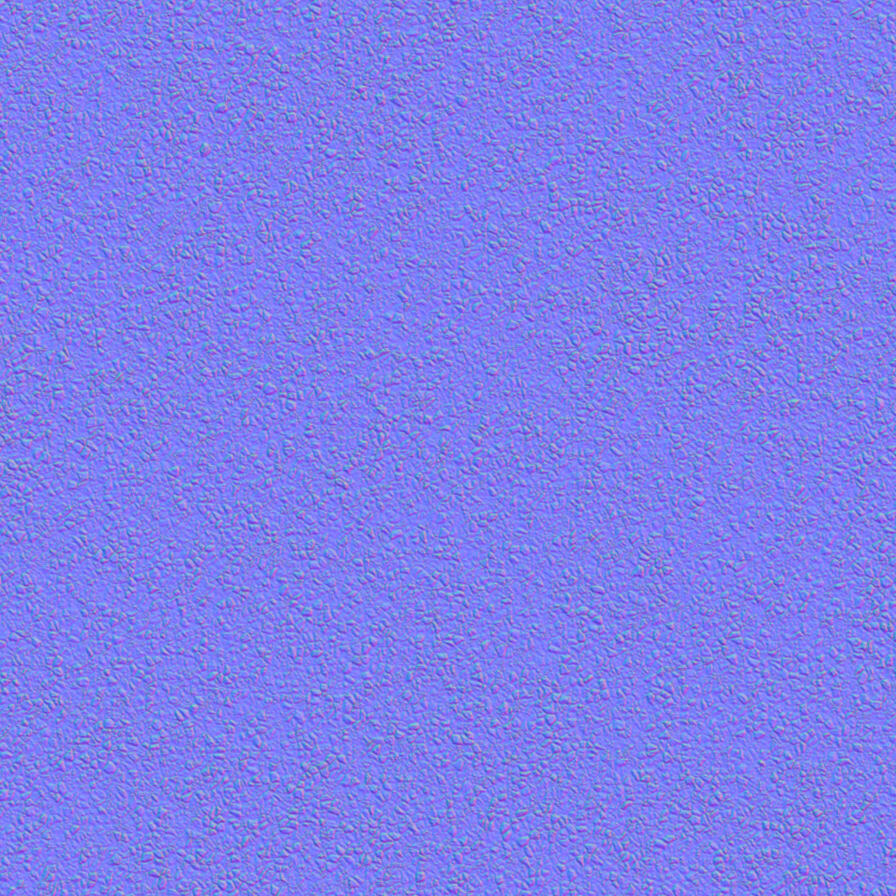
Give the GLSL for this texture map, as a Shadertoy shader.

```glsl
const float GRAINS = 112.0;              // coarse grains across the canvas
const float SLOPE_STEP = 0.06;           // difference step in grain units
const float FILTER_STEP = 0.0009;        // sample spacing in canvas units
const vec2 STRENGTH = vec2(0.86, 0.80);  // sideways and upright contrast

vec2 hash22(vec2 p) {
    vec3 q = fract(p.xyx * vec3(0.1031, 0.1030, 0.0973));
    q += dot(q, q.yzx + 33.33);
    return fract((q.xx + q.yz) * q.zy);
}

// Smooth two-channel value noise in 0..1
vec2 noise2(vec2 p) {
    vec2 cell = floor(p), f = fract(p);
    f = f * f * (3.0 - 2.0 * f);
    vec2 low = mix(hash22(cell), hash22(cell + vec2(1, 0)), f.x);
    vec2 high = mix(hash22(cell + vec2(0, 1)), hash22(cell + vec2(1, 1)), f.x);
    return mix(low, high, f.y);
}

// Flat-topped, randomly tilted stones separated by soft grooves
float stones(vec2 p, float groove, float tiltAmount) {
    vec2 cell = floor(p), nearestId = cell, nearestOffset = vec2(0);
    float first = 9.0, second = 9.0;
    for (int y = -1; y <= 1; y++) {
        for (int x = -1; x <= 1; x++) {
            vec2 id = cell + vec2(x, y);
            vec2 offset = p - id - hash22(id);
            float d = length(offset);
            if (d < first) {
                second = first;
                first = d;
                nearestId = id;
                nearestOffset = offset;
            } else {
                second = min(second, d);
            }
        }
    }
    vec2 traits = hash22(nearestId + 71.0);
    vec2 tilt = hash22(nearestId + 137.0) - 0.5 + vec2(0.12, 0.02);
    float top = mix(0.15, 1.0, traits.x * traits.x) + tiltAmount * dot(tilt, nearestOffset);
    return top * smoothstep(0.0, groove * mix(0.7, 1.4, traits.y), second - first);
}

// Relief in grain units: coarse stones, fine stones, grit and faint swells
float relief(vec2 p) {
    vec2 warped = p + 0.6 * (noise2(p * 0.9) - 0.5);
    float roughness = mix(0.85, 1.15, noise2(p * 0.09 + 19.0).x);
    float coarse = 0.33 * stones(warped, 0.5, 0.6);
    float fine = 0.20 * stones(warped * 2.1 + 43.0, 0.6, 0.6);
    float grit = 0.07 * noise2(p * 3.6 + 91.0).x;
    float swell = 0.08 * noise2(p * 0.55 + 7.0).y;
    return roughness * (coarse + fine + grit) + swell;
}

vec3 surfaceNormal(vec2 p, float stepSize) {
    float here = relief(p);
    float right = relief(p + vec2(stepSize, 0));
    float above = relief(p + vec2(0, stepSize));
    return normalize(vec3(here - right, here - above, stepSize));
}

// Average of nine neighbouring normals, which softens the edges
vec3 filteredNormal(vec2 uv, float spacing) {
    vec3 sum = vec3(0);
    for (int y = -1; y <= 1; y++) {
        for (int x = -1; x <= 1; x++) {
            vec2 samplePoint = uv + spacing * vec2(x, y);
            sum += surfaceNormal(samplePoint * GRAINS, SLOPE_STEP);
        }
    }
    return sum / 9.0;
}

void mainImage(out vec4 fragColor, in vec2 fragCoord) {
    vec3 normal = filteredNormal(fragCoord / iResolution.y, FILTER_STEP);
    normal.xy *= STRENGTH;
    fragColor = vec4(normal * 0.5 + 0.5, 1.0);
}
```
